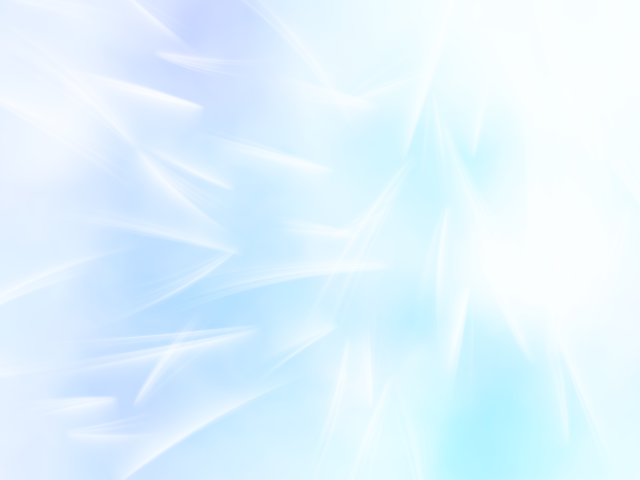
Reproduce this background procedurally as a WebGL 2 fragment shader.

```glsl
#version 300 es
precision highp float;
// Pale icy backdrop: soft pools of cyan, sky blue and lavender under white light,
// crossed by fans of fine, curved, feathered strands. Pools and strands both act
// on one "tint depth", which is turned into colour at the end.

uniform vec2 u_resolution;
out vec4 fragColor;

// Four random values in 0..1 from one number
vec4 hash4(float n) {
    vec4 v = fract(vec4(n) * vec4(0.1031, 0.1030, 0.0973, 0.1099));
    v += dot(v, v.wzxy + 33.33);
    return fract((v.xxyz + v.yzzw) * v.zywx);
}

float valueNoise(vec2 p) {
    vec2 cell = floor(p), f = fract(p);
    f = f * f * f * (f * (f * 6.0 - 15.0) + 10.0);
    float n = cell.x + cell.y * 57.0 + 400.0;
    return mix(mix(hash4(n).x, hash4(n + 1.0).x, f.x),
               mix(hash4(n + 57.0).x, hash4(n + 58.0).x, f.x), f.y);
}

float fbm(vec2 p) {
    float sum = 0.0, amplitude = 0.53;
    for (int i = 0; i < 4; i++) {
        sum += amplitude * valueNoise(p);
        p = mat2(1.6, 1.2, -1.2, 1.6) * p + 7.3;
        amplitude *= 0.5;
    }
    return sum;
}

// Broad pools: centre, radius, and tint (positive) or white light (negative)
const vec4 POOLS[11] = vec4[11](
    vec4(0.36, 0.52, 0.17, 0.13), vec4(0.55, 0.31, 0.16, 0.16),
    vec4(0.90, 0.67, 0.14, 0.13), vec4(1.04, 0.10, 0.16, 0.17),
    vec4(0.88, 0.33, 0.10, 0.13), vec4(0.38, 0.88, 0.22, 0.10),
    vec4(0.30, 0.15, 0.24, 0.10), vec4(0.46, 0.69, 0.13, 0.07),
    vec4(1.20, 0.97, 0.36, -0.09), vec4(1.12, 0.45, 0.20, -0.08),
    vec4(0.15, 0.76, 0.16, -0.07));

float tintDepth(vec2 p) {
    vec2 warped = p + 0.16 * (vec2(fbm(p * 4.0), fbm(p * 4.0 + 31.0)) - 0.5);
    float depth = 0.085;
    for (int i = 0; i < 11; i++) {
        vec2 d = (warped - POOLS[i].xy) / POOLS[i].z;
        depth += POOLS[i].w * exp(-dot(d, d));
    }
    return max(depth, 0.015) * (0.5 + fbm(warped * 5.0 + 13.0));
}

// Prevailing strand direction: rising lower left, falling upper left, steep at right
float flowAngle(vec2 c) {
    float left = mix(0.55, -0.6, smoothstep(0.35, 0.6, c.y));
    return mix(left, 1.75, smoothstep(0.45, 1.1, c.x));
}

float strandLight(vec2 p, float aspect) {
    float light = 0.0;
    float sharp = max(0.0018, 0.6 / u_resolution.y);
    for (int i = 0; i < 46; i++) {
        // One fan, spread evenly over the canvas
        float id = float(i);
        vec4 r = hash4(id + 3.0), s = hash4(id + 91.7);
        vec2 centre = fract(id * vec2(0.7549, 0.5698) + 0.3) * vec2(aspect, 1.0);
        float angle = flowAngle(centre) + (r.x - 0.5) * 0.9;
        if (s.x < 0.5) angle += 3.1416;
        vec2 along = vec2(cos(angle), sin(angle));
        vec2 q = vec2(dot(p - centre, along), dot(p - centre, vec2(-along.y, along.x)));
        float halfLength = mix(0.13, 0.36, r.y * r.y);
        float window = smoothstep(0.34, 0.22, abs(q.y));
        if (abs(q.x) > halfLength || window <= 0.0) continue;

        float u = 0.5 + 0.5 * q.x / halfLength;
        float bent = q.y - (r.z - 0.5) * 1.3 * q.x * q.x;
        float side = r.w < 0.5 ? -1.0 : 1.0;
        float spread = mix(0.03, 0.13, s.y);
        for (int j = 0; j < 6; j++) {
            // Each strand is crisp on one side and feathers out on the other
            vec4 h = hash4(id * 7.0 + float(j) + 200.0);
            float v = min(u * mix(1.0, 1.6, h.w), 1.0);
            float taper = 6.75 * v * (1.0 - v) * (1.0 - v);
            float d = side * (bent - (h.x - 0.5) * spread * (u + 0.1));
            float soft = mix(0.003, 0.045, pow(h.y, 4.0));
            float profile = d > 0.0 ? exp(-d / soft) : exp(d / sharp);
            light += window * taper * profile * mix(0.12, 0.75, h.z * h.z);
        }
    }
    return light;
}

void main() {
    vec2 p = gl_FragCoord.xy / u_resolution.y;
    float depth = tintDepth(p) * exp(-1.2 * strandLight(p, u_resolution.x / u_resolution.y));
    depth = 0.008 + min(depth, 0.30);

    // Hue: violet-blue at the left, cyan at the right, lavender near the top
    float violet = mix(0.5, 0.2, smoothstep(0.2, 0.95, p.x));
    violet += 0.35 * (fbm(p * 3.0 + 50.0) - 0.5);
    violet += 0.3 * exp(-dot(p - vec2(0.42, 0.95), p - vec2(0.42, 0.95)) / 0.04);
    violet = clamp(violet, 0.12, 0.85);
    fragColor = vec4(1.0 - depth, 1.0 - depth * violet, 1.0, 1.0);
}
```
